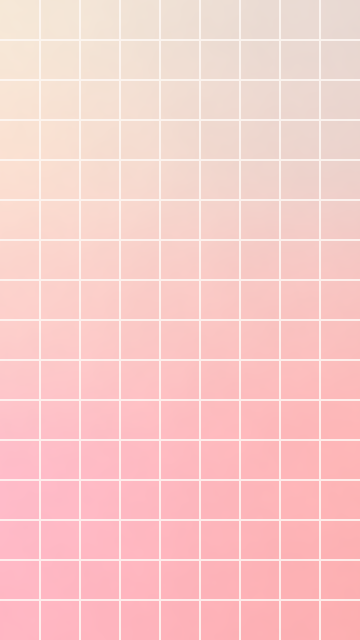
Give the GLSL for this pattern, as a WebGL 1 fragment shader.

```glsl
precision highp float;

uniform vec2 u_resolution;

// Gradient noise
vec2 hashGradient(vec2 cell) {
    float angle = 6.2832 * fract(sin(dot(cell, vec2(41.3, 289.1))) * 4375.5);
    return vec2(cos(angle), sin(angle));
}

float gradientNoise(vec2 p) {
    vec2 i = floor(p);
    vec2 f = fract(p);
    vec2 u = f * f * f * (f * (f * 6.0 - 15.0) + 10.0);
    float a = dot(hashGradient(i), f);
    float b = dot(hashGradient(i + vec2(1.0, 0.0)), f - vec2(1.0, 0.0));
    float c = dot(hashGradient(i + vec2(0.0, 1.0)), f - vec2(0.0, 1.0));
    float d = dot(hashGradient(i + 1.0), f - 1.0);
    return mix(mix(a, b, u.x), mix(c, d, u.x), u.y);
}

// Pink at the bottom, peach through the middle, cream and grey-beige on top
vec3 pastelGradient(vec2 uv) {
    vec3 left = mix(vec3(1.0, 0.715, 0.765), vec3(1.0, 0.735, 0.79), smoothstep(0.0, 0.25, uv.y));
    left = mix(left, vec3(0.99, 0.81, 0.795), smoothstep(0.22, 0.53, uv.y));
    left = mix(left, vec3(0.985, 0.885, 0.825), smoothstep(0.45, 0.8, uv.y));
    left = mix(left, vec3(0.965, 0.91, 0.845), smoothstep(0.72, 1.0, uv.y));

    vec3 right = mix(vec3(0.99, 0.685, 0.695), vec3(0.995, 0.715, 0.72), smoothstep(0.0, 0.35, uv.y));
    right = mix(right, vec3(0.975, 0.765, 0.755), smoothstep(0.3, 0.56, uv.y));
    right = mix(right, vec3(0.92, 0.83, 0.805), smoothstep(0.5, 0.8, uv.y));
    right = mix(right, vec3(0.91, 0.85, 0.825), smoothstep(0.75, 1.0, uv.y));

    return mix(left, right, smoothstep(-0.1, 1.05, uv.x));
}

// Coverage of the inner grid lines; the outer border stays open
float gridLines(vec2 p, vec2 count, vec2 pixel) {
    vec2 nearestLine = clamp(floor(p + 0.5), vec2(1.0), count - 1.0);
    vec2 edge = abs(p - nearestLine) - 0.019;
    vec2 coverage = 1.0 - smoothstep(-0.5 * pixel, 0.5 * pixel, edge);
    return max(coverage.x, coverage.y);
}

void main() {
    vec2 uv = gl_FragCoord.xy / u_resolution;
    vec2 count = vec2(9.0, 16.0);
    vec2 p = uv * count;

    // Soft tonal drift across the tiles
    vec3 color = pastelGradient(uv);
    color += 0.008 * gradientNoise(p * 0.7) + 0.004 * gradientNoise(p * 3.0);

    color = mix(color, vec3(0.995, 0.975, 0.96), 0.95 * gridLines(p, count, count / u_resolution));
    gl_FragColor = vec4(color, 1.0);
}
```
